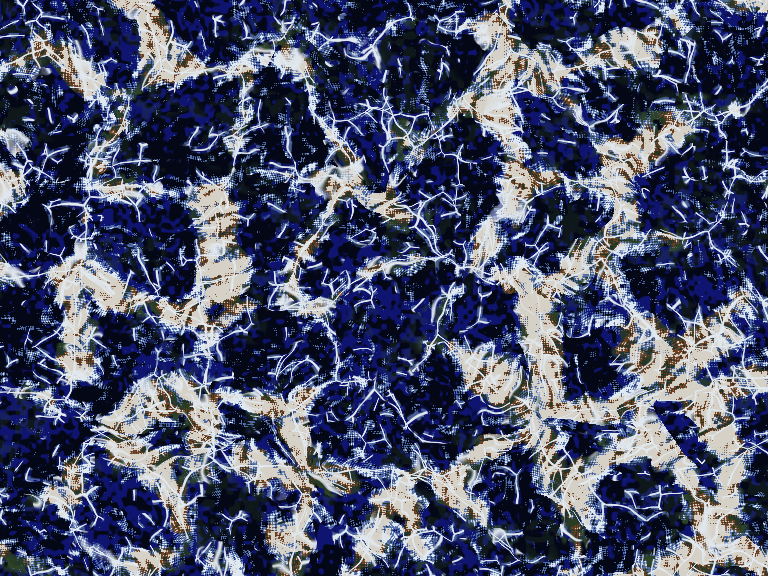
Give the GLSL for this texture, as a Shadertoy shader.

```glsl
#define CELLS 5.6
#define WARP 0.055
#define PATCH_WIDTH 0.046
#define FEATHER 0.020
#define LINE_WIDTH 0.0014
#define GRAIN 165.0
#define HATCH 700.0

const vec3 INK = vec3(0.015, 0.03, 0.085);
const vec3 NAVY = vec3(0.06, 0.08, 0.44);
const vec3 STEEL = vec3(0.32, 0.43, 0.66);
const vec3 MOSS = vec3(0.18, 0.27, 0.16);
const vec3 RUST = vec3(0.43, 0.25, 0.13);
const vec3 BONE = vec3(0.84, 0.82, 0.78);
const vec3 FROST = vec3(0.88, 0.91, 0.94);

float hash(vec2 p) {
    return fract(sin(dot(p, vec2(127.1, 311.7))) * 43758.5453);
}

vec2 hash2(vec2 p) {
    return vec2(hash(p), hash(p + 37.3));
}

float noise(vec2 p) {
    vec2 i = floor(p), f = fract(p);
    f = f * f * (3.0 - 2.0 * f);
    return mix(mix(hash(i), hash(i + vec2(1, 0)), f.x),
               mix(hash(i + vec2(0, 1)), hash(i + vec2(1, 1)), f.x), f.y);
}

float fbm(vec2 p) {
    float sum = 0.0, amp = 0.5;
    for (int i = 0; i < 4; i++) {
        sum += amp * noise(p);
        p = mat2(1.6, 1.2, -1.2, 1.6) * p + 7.1;
        amp *= 0.5;
    }
    return sum / 0.9375;
}

// Distance to the nearest cell border, and a random id of the cell
vec2 facets(vec2 p) {
    vec2 cell = floor(p), c1 = vec2(0.0), c2 = vec2(0.0);
    float d1 = 9.0, d2 = 9.0;
    for (int y = -1; y <= 1; y++)
    for (int x = -1; x <= 1; x++) {
        vec2 n = cell + vec2(x, y);
        vec2 c = n + hash2(n);
        float d = dot(c - p, c - p);
        if (d < d1) { d2 = d1; c2 = c1; d1 = d; c1 = c; }
        else if (d < d2) { d2 = d; c2 = c; }
    }
    return vec2((d2 - d1) / (2.0 * max(length(c2 - c1), 0.05)), hash(floor(c1)));
}

float stroke(float dist, float halfWidth, float soft) {
    return 1.0 - smoothstep(halfWidth - soft, halfWidth + soft, dist);
}

void mainImage(out vec4 fragColor, in vec2 fragCoord) {
    vec2 p = fragCoord / iResolution.y;
    float soft = 0.5 / iResolution.y;

    // Crumpled coordinates
    vec2 bend = vec2(fbm(p * 6.0), fbm(p * 6.0 + 31.0)) - 0.5;
    vec2 jag = vec2(noise(p * 38.0), noise(p * 38.0 + 17.0)) - 0.5;
    vec2 fold = p + 2.0 * WARP * bend + 0.004 * jag;
    vec2 q = fold + 0.008 * jag;

    // Web of ragged patches: depth is 1 inside, -1 out in the hollows
    float web = facets(fold * CELLS).x / CELLS;
    float swell = smoothstep(0.34, 0.76, fbm(p * 8.0 + 53.0));
    float ragged = web + 0.045 * (fbm(p * 21.0 + 5.0) - 0.5);
    float depth = clamp((PATCH_WIDTH * swell - 0.004 - ragged) / FEATHER, -1.0, 1.0);
    float halo = smoothstep(-1.0, 0.1, depth);

    // Fibres, turned differently in each fold
    float angle = 6.2832 * facets(q * 7.5 + 40.0).y;
    vec2 along = mat2(cos(angle), -sin(angle), sin(angle), cos(angle)) * q;
    float fibre = noise(along * vec2(24.0, 100.0));
    float hair = abs(noise(along * vec2(17.0, 60.0) + 9.0) - 0.5) / 75.0;

    // Fine grain and woven hatching
    float grain = noise(p * GRAIN);
    vec2 weave = HATCH * (vec2(p.x + p.y, p.x - p.y) + 0.03 * jag);
    float hatch = sin(weave.x) * sin(weave.y);
    float tone = 0.58 * fibre + 0.34 * grain + 0.12 * hatch + 0.22 * depth;

    // Short bright creases at three sizes
    float crease = 0.0, fringe = 0.0, scale = CELLS;
    for (int i = 0; i < 3; i++) {
        float seed = float(i) * 19.0;
        float dist = i == 0 ? web : facets(fold * scale + seed).x / scale;
        float keep = noise(p * (18.0 + 0.9 * scale) + seed + 3.0) + 0.25 * halo;
        keep = smoothstep(0.62, 0.68, keep - 0.03 * float(i));
        float thick = LINE_WIDTH * (0.6 + 0.8 * noise(p * 60.0 + seed));
        crease = max(crease, keep * stroke(dist, thick, soft));
        fringe = max(fringe, keep * stroke(dist, thick + 0.004, 2.0 * soft));
        scale *= 2.1;
    }
    float strand = step(0.5, noise(p * 30.0)) * smoothstep(0.35, 0.6, halo);
    crease = max(crease, strand * stroke(hair, 0.0007, soft));

    // Hollows: black blue with fine deep blue flecks
    float scales = 1.0 - abs(2.0 * noise(q * 70.0) - 1.0);
    float blue = 0.34 * scales + 0.5 * noise(p * 120.0 + 11.0) + 0.3 * noise(p * 11.0 + 70.0) + 0.12 * halo;
    vec3 col = mix(INK, NAVY, smoothstep(0.63, 0.78, blue));
    float shade = smoothstep(0.50, 0.62, noise(p * 16.0 + 21.0)) * (0.25 + 0.75 * halo);
    col = mix(col, MOSS, shade * smoothstep(0.40, 0.60, noise(p * 95.0 + 61.0)));

    // Blue speckle along the creases
    float speckle = smoothstep(0.50, 0.60, grain);
    col = mix(col, mix(NAVY, STEEL, speckle), fringe * 0.85);

    // Patches by tone: moss, then steel outside and rust inside, then bone
    float inner = smoothstep(0.0, 0.35, depth);
    col = mix(col, MOSS * 0.85, inner * 0.85);
    float warm = inner * smoothstep(0.35, 0.5, noise(p * 45.0 + 90.0));
    col = mix(col, mix(STEEL, RUST, warm), smoothstep(0.43, 0.49, tone));
    col = mix(col, mix(FROST, BONE, inner), smoothstep(0.57, 0.63, tone));
    col = mix(col, FROST, crease);

    fragColor = vec4(col, 1.0);
}
```
